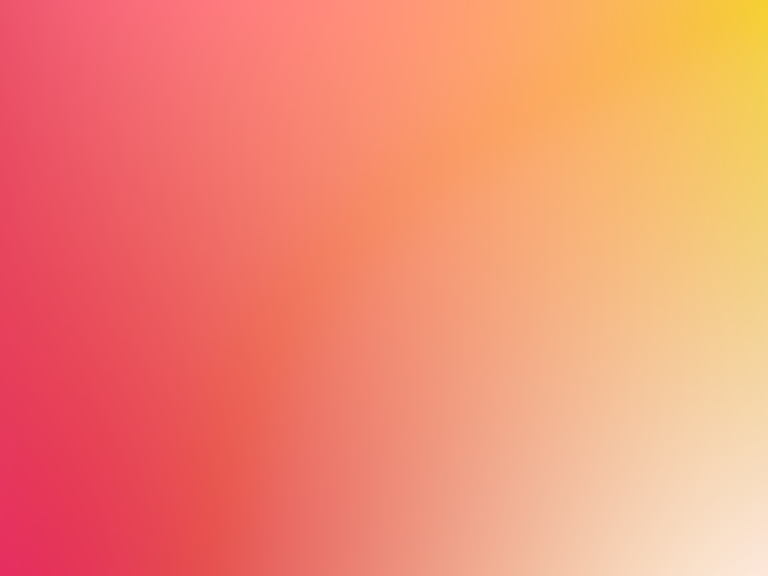
A Shadertoy shader for this background:

```glsl
// Smooth cubic through four colours spaced evenly over t = 0..1
vec3 cubicBlend(vec3 a, vec3 b, vec3 c, vec3 d, float t) {
    float s = 3.0 * t;
    float s1 = s - 1.0, s2 = s - 2.0, s3 = s - 3.0;
    return -a * s1 * s2 * s3 / 6.0
         + b * s * s2 * s3 / 2.0
         - c * s * s1 * s3 / 2.0
         + d * s * s1 * s2 / 6.0;
}

// Colour given in 8-bit channel units
vec3 rgb(float r, float g, float b) {
    return vec3(r, g, b) / 255.0;
}

// Soft band around the curve x = 0.27 + 0.1 y + 0.63 y^3
float curvedBand(vec2 p, float width) {
    float curveX = 0.27 + 0.1 * p.y + 0.63 * p.y * p.y * p.y;
    float slope = 0.1 + 1.89 * p.y * p.y;
    float d = (p.x - curveX) / (width * sqrt(1.0 + slope * slope));
    return exp(-d * d);
}

// Four horizontal ramps blended from bottom to top
vec3 gradientMesh(vec2 p) {
    vec3 bottom = cubicBlend(rgb(230.0, 46.0, 98.0), rgb(231.0, 97.0, 97.0),
                             rgb(242.0, 182.0, 154.0), rgb(252.0, 232.0, 220.0), p.x);
    vec3 lower = cubicBlend(rgb(230.0, 60.0, 92.0), rgb(236.0, 105.0, 98.0),
                            rgb(243.0, 170.0, 136.0), rgb(245.0, 214.0, 165.0), p.x);
    vec3 upper = cubicBlend(rgb(232.0, 72.0, 96.0), rgb(243.0, 120.0, 108.0),
                            rgb(249.0, 167.0, 116.0), rgb(243.0, 208.0, 110.0), p.x);
    vec3 top = cubicBlend(rgb(236.0, 84.0, 108.0), rgb(255.0, 127.0, 126.0),
                          rgb(254.0, 166.0, 108.0), rgb(246.0, 210.0, 60.0), p.x);
    return cubicBlend(bottom, lower, upper, top, p.y);
}

void mainImage(out vec4 fragColor, in vec2 fragCoord) {
    vec2 uv = fragCoord / iResolution.xy;
    vec3 color = gradientMesh(uv);

    // Warm, saturated ridge sweeping up to the yellow corner
    vec3 ridgeTint = vec3(0.0, -0.008, -0.045);
    color += ridgeTint * curvedBand(uv, 0.07);

    fragColor = vec4(clamp(color, 0.0, 1.0), 1.0);
}
```
